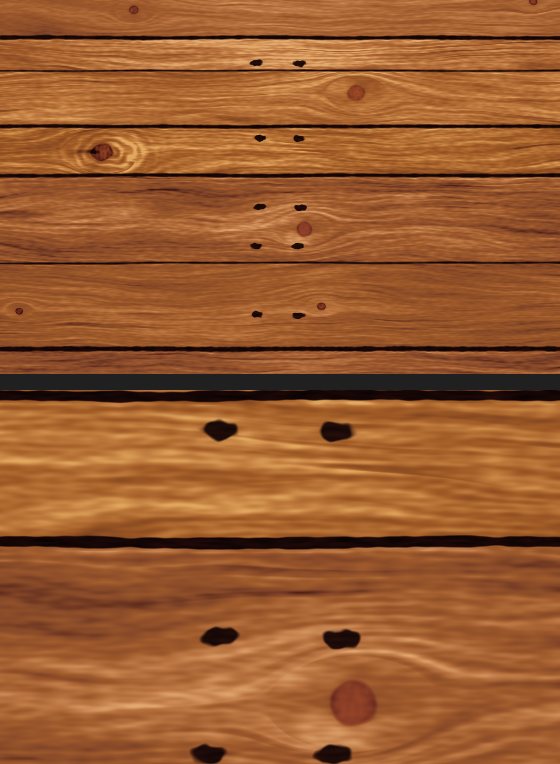
Top, the full canvas; bottom, a detail of the centre.
This texture is drawn by a Shadertoy shader. Its source:

```glsl
// Tone ramp from deep shadow to pale wood
const vec3 RAMP[6] = vec3[6](
    vec3(.09, .025, .025), vec3(.37, .17, .11), vec3(.52, .28, .155),
    vec3(.62, .35, .17), vec3(.74, .47, .27), vec3(.89, .66, .44));

// Seams from top to bottom: height, half width
const vec2 SEAM[6] = vec2[6](
    vec2(.899, .0048), vec2(.811, .0022), vec2(.662, .0045),
    vec2(.531, .0046), vec2(.297, .0024), vec2(.067, .0062));

// Planks from top to bottom: tone, grain contrast, blue content
const vec3 PLANK[7] = vec3[7](
    vec3(.65, .60, 1.00), vec3(.75, .95, .95), vec3(.73, .85, .90),
    vec3(.68, 1.0, .85), vec3(.57, 1.0, 1.00), vec3(.56, .70, .95),
    vec3(.51, .90, 1.05));

// Knots: centre, radius, darkness
const vec4 KNOT[7] = vec4[7](
    vec4(.357, .973, .012, .50), vec4(1.426, .996, .010, .50),
    vec4(.953, .752, .020, .42), vec4(.273, .594, .025, .62),
    vec4(.814, .387, .019, .32), vec4(.051, .168, .009, .55),
    vec4(.859, .180, .010, .55));

const float NAIL_ROW[5] = float[5](.830, .629, .447, .344, .157);
const vec2 NAIL_COLUMNS = vec2(.690, .802);
const vec2 NAIL_SIZE = vec2(.0165, .0085);
const float RING_MIN_RADIUS = .022;
const float RING_FREQUENCY = 360.;
const float GRAIN_WAVE = .035;

vec2 hash2(vec2 c) {
    vec3 q = fract(c.xyx * vec3(.1031, .1030, .0973));
    q += dot(q, q.yzx + 33.33);
    return fract((q.xx + q.yz) * q.zy);
}

float corner(vec2 cell, vec2 offset) {
    float a = 6.2832 * hash2(cell).x;
    return dot(vec2(cos(a), sin(a)), offset);
}

float gradientNoise(vec2 p) {
    vec2 i = floor(p), f = p - i, e = vec2(1, 0);
    vec2 u = f * f * f * (f * (f * 6. - 15.) + 10.);
    float low = mix(corner(i, f), corner(i + e, f - e), u.x);
    float high = mix(corner(i + e.yx, f - e.yx), corner(i + 1., f - 1.), u.x);
    return 1.4 * mix(low, high, u.y);
}

int plankIndex(float y) {
    int n = 0;
    for (int i = 0; i < 6; i++) n += int(y < SEAM[i].x);
    return n;
}

vec3 woodColor(float tone) {
    float t = clamp(tone, 0., 1.) * 5.;
    vec3 c = RAMP[0];
    for (int i = 1; i < 6; i++) c = mix(c, RAMP[i], clamp(t - float(i - 1), 0., 1.));
    return c;
}

void mainImage(out vec4 fragColor, in vec2 fragCoord) {
    vec2 p = fragCoord / iResolution.y;
    float px = 1. / iResolution.y;
    float gap = 0., edgeTone = 0.;

    // Rough seams with a shaded upper side and a lit lower lip
    for (int i = 0; i < 6; i++) {
        float row = float(i) * 7.3 + .4;
        float d = p.y - SEAM[i].x - .0022 * gradientNoise(vec2(p.x * 4., row));
        float rough = gradientNoise(vec2(p.x * 24., row)) + .5 * gradientNoise(vec2(p.x * 70., row));
        float halfWidth = SEAM[i].y * (1. + .35 * rough);
        gap = max(gap, 1. - smoothstep(halfWidth - px, halfWidth + px, abs(d)));
        edgeTone -= .16 * exp(-abs(d) / .008);
        edgeTone += .2 * exp(-abs(d + halfWidth + .003) / .002) * (.6 + rough);
    }
    int plank = plankIndex(p.y);
    vec3 style = PLANK[plank];
    vec2 seed = vec2(17.3, 41.7) * float(plank + 1);

    // Grain flows around knots; large knots carry growth rings
    float grainY = p.y + GRAIN_WAVE * gradientNoise(vec2(p.x * 1.7, p.y * 6.) + seed)
                 + .006 * gradientNoise(vec2(p.x * 7., p.y * 22.) + seed);
    float ringTone = 0., knotMask = 0., knotTone = 0.;
    for (int i = 0; i < 7; i++) {
        vec4 k = KNOT[i];
        if (plankIndex(k.y) != plank) continue;
        vec2 d = p - k.xy;
        float reach = k.z * 2.2;
        float spread = length(d * vec2(.55, 1.));
        grainY -= d.y * reach * reach / max(spread * spread, reach * reach);
        float wobble = gradientNoise(p * 32. + seed);
        float r = length(d * vec2(.88, 1.)) / k.z + .22 * wobble;
        float inside = 1. - smoothstep(.85, 1.1, r);
        knotMask = max(knotMask, inside);
        knotTone -= k.w * inside * (.5 + .3 * r * r + .25 * gradientNoise(p * 130.));
        knotTone -= .12 * exp(-abs(r - 1.) * 5.);
        if (k.z > RING_MIN_RADIUS) {
            float arc = length((d - vec2(.02, 0)) * vec2(.6, 1.)) + .006 * wobble;
            float fade = smoothstep(.8, 1.5, r) * exp(-arc * arc / .0035);
            ringTone += .24 * fade * sin(arc * RING_FREQUENCY);
            float streak = exp(-pow((d.y + .003 * wobble) / .006, 2.));
            knotTone -= .45 * streak * smoothstep(-.12, -.04, d.x) * (1. - smoothstep(-.02, 0., d.x));
        }
    }

    // Broad bands, growth lines, fibres and dark cracks
    float bands = gradientNoise(vec2(p.x * 1.3, grainY * 17.) + seed);
    float lines = gradientNoise(vec2(p.x * 1.8, grainY * 85.) + seed);
    float fibres = gradientNoise(vec2(p.x * 9., grainY * 170.) + seed);
    float speckle = gradientNoise(vec2(p.x * 45., p.y * 210.) + seed);
    float patches = gradientNoise(p * vec2(3., 9.) + seed);
    float crack = smoothstep(.22, .55, gradientNoise(vec2(p.x * 2.6, grainY * 105.) + seed + 9.))
                * smoothstep(-.25, .35, patches);
    float grain = .17 * bands + .22 * lines + .18 * fibres + .12 * speckle
                + .10 * patches - .30 * crack;
    float tone = style.x + style.y * grain * (1. - .7 * knotMask) + ringTone + knotTone + edgeTone;

    // Light falls off towards the sides
    float side = p.x * iResolution.y / iResolution.x - .5;
    tone += .045 - .3 * side * side;

    // Paired nail holes with torn fibres
    float hole = 0.;
    for (int i = 0; i < 10; i++) {
        vec2 jitter = hash2(vec2(float(i), 5.)) - .5;
        vec2 c = vec2(NAIL_COLUMNS[i % 2], NAIL_ROW[i / 2]) + jitter * vec2(.012, .005);
        vec2 d = p - c;
        float r = length(d / NAIL_SIZE) + .3 * gradientNoise(p * 90.);
        hole = max(hole, 1. - smoothstep(.8, 1.15, r));
        tone += .10 * exp(-.12 * r * r);
        tone -= .4 * exp(-abs(d.x) / .016 - pow((d.y - .1 * d.x) / .004, 2.));
    }

    vec3 color = woodColor(tone) * vec3(1., 1., style.z);
    color = mix(color, color * vec3(1.02, .84, .95), knotMask);
    color = mix(color, RAMP[0] * (.9 + .6 * speckle), max(gap, hole * .95));
    fragColor = vec4(color, 1.);
}
```
